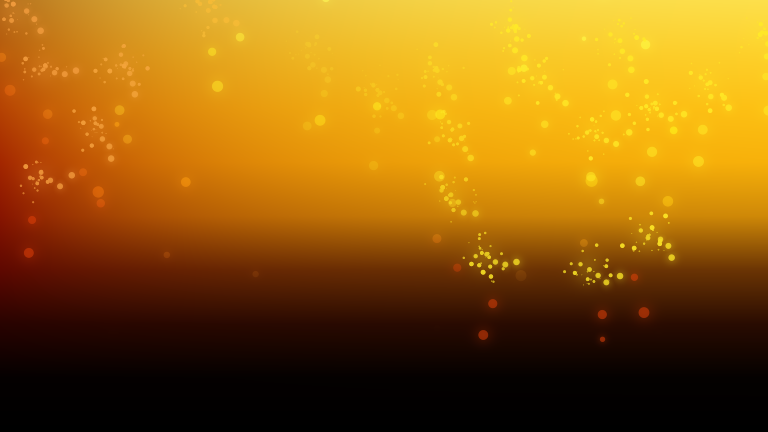
Write a WebGL 2 fragment shader that draws this background.

```glsl
#version 300 es
precision highp float;
// Amber dusk: two vertical colour ramps blended from left to right, under swarms of
// glowing sparks. Each swarm scatters fine dust, trails larger beads and drops embers;
// a sparse jittered grid adds faint loose lights between them.
uniform vec2 u_resolution;
out vec4 outColor;

const int STOPS = 9;
const vec3 GOLD_RAMP[STOPS] = vec3[](
    vec3(0.0), vec3(.015, .003, 0), vec3(.16, .045, .003), vec3(.42, .21, .015),
    vec3(.82, .55, .03), vec3(.98, .71, .04), vec3(1, .77, .08), vec3(1, .83, .17),
    vec3(1, .89, .30));
const vec3 RUST_RAMP[STOPS] = vec3[](
    vec3(0.0), vec3(.015, 0, 0), vec3(.16, .01, 0), vec3(.37, .03, 0),
    vec3(.53, .08, 0), vec3(.64, .15, 0), vec3(.71, .26, .01), vec3(.72, .35, .04),
    vec3(.70, .42, .10));
const float BLEND_RATE = 3.5;    // how fast rust gives way to gold

// Swarm centres, in canvas heights
const int SWARMS = 21;
const vec2 SWARM[SWARMS] = vec2[](
    vec2(.03, .97), vec2(.10, .84), vec2(.28, .85), vec2(.22, .70), vec2(.09, .59),
    vec2(.48, .98), vec2(.72, .88), vec2(.88, .79), vec2(1.01, .84), vec2(1.05, .70),
    vec2(1.04, .55), vec2(1.12, .40), vec2(1.36, .375), vec2(1.50, .455), vec2(1.25, .81),
    vec2(1.185, .935), vec2(1.435, .91), vec2(1.38, .695), vec2(1.51, .755),
    vec2(1.635, .805), vec2(1.76, .92));
const int DUST = 24;
const int BEADS = 5;
const int EMBERS = 2;
const float SWARM_SPREAD = .065;
const float SWARM_REACH = .26;   // nothing of a swarm lies beyond this distance
const float TAIL_ANGLE = -.7;
const float LOOSE_CELL = .16;
const float LOOSE_CHANCE = .4;
const vec3 PEACH = vec3(.96, .62, .25);
const vec3 LEMON = vec3(1, .92, .15);
const vec3 EMBER_RED = vec3(.88, .25, .03);

float hash(vec2 p) {
    vec3 q = fract(p.xyx * vec3(.1031, .1030, .0973));
    q += dot(q, q.yzx + 33.33);
    return fract((q.x + q.y) * q.z);
}

vec2 hash2(vec2 p) {
    return vec2(hash(p), hash(p + 57.3));
}

vec3 backdrop(vec2 uv) {
    float s = clamp(uv.y, 0.0, .999) * float(STOPS - 1);
    int i = int(s);
    vec3 gold = mix(GOLD_RAMP[i], GOLD_RAMP[i + 1], fract(s));
    vec3 rust = mix(RUST_RAMP[i], RUST_RAMP[i + 1], fract(s));
    return mix(rust, gold, 1.0 - exp(-BLEND_RATE * uv.x));
}

// Antialiased disc coverage
float disc(vec2 p, float radius, float pixel) {
    return 1.0 - smoothstep(radius - pixel * .6, radius + pixel * .6, length(p));
}

// Disc with a soft halo around it
float orb(vec2 p, float radius, float pixel) {
    return .75 * disc(p, radius, pixel) + .25 * exp(-dot(p, p) / (radius * radius * 4.0));
}

vec3 addSwarm(vec3 color, vec2 p, float id, float pixel) {
    float d2 = dot(p, p);
    float light = .16 * exp(-d2 / .0012);

    // Fine dust, denser toward the centre
    for (int k = 0; k < DUST; k++) {
        vec2 h = hash2(vec2(id * 7.0 + 3.0, float(k) * 5.0 + 1.0));
        float size = hash(vec2(float(k) + 11.0, id + 23.0));
        float angle = h.x * 6.2832;
        vec2 at = SWARM_SPREAD * h.y * vec2(cos(angle), sin(angle));
        float radius = mix(.0015, .006, size * size);
        light = max(light, mix(.4, .9, size) * disc(p - at, radius, pixel));
    }
    // Trail of larger beads
    float heading = TAIL_ANGLE + (hash(vec2(id, 91.0)) - .5) * 1.2;
    vec2 along = vec2(cos(heading), sin(heading));
    for (int k = 0; k < BEADS; k++) {
        float t = float(k) / float(BEADS - 1);
        float jitter = hash(vec2(id + 5.0, float(k) + 40.0)) - .5;
        vec2 at = along * mix(-.02, .075, t) + vec2(-along.y, along.x) * jitter * .035;
        light = max(light, .8 * orb(p - at, mix(.005, .0075, t), pixel));
    }
    vec2 center = SWARM[int(id)];
    float strength = mix(.4, 1.0, smoothstep(.12, .35, abs(center.x - .8)));
    vec3 tint = mix(PEACH, LEMON, smoothstep(.1, 1.0, center.x));
    color = mix(color, tint, light * strength);

    // Embers falling beneath the swarm
    for (int k = 0; k < EMBERS; k++) {
        vec2 h = hash2(vec2(id + 61.0, float(k) * 9.0 + 17.0));
        vec2 at = vec2((h.x - .5) * .07, -.09 - .07 * float(k) - .02 * h.y);
        vec3 hot = mix(EMBER_RED, LEMON, smoothstep(.15, .65, color.g));
        color = mix(color, hot, .6 * strength * orb(p - at, mix(.006, .013, h.y), pixel));
    }
    return color;
}

vec3 addLooseLights(vec3 color, vec2 p, float pixel) {
    vec2 cell = floor(p / LOOSE_CELL);
    vec2 at = (cell + mix(vec2(.25), vec2(.75), hash2(cell + 13.0))) * LOOSE_CELL;
    float size = hash(cell + 29.0);
    float present = step(hash(cell + 71.0), LOOSE_CHANCE) * smoothstep(.2, .45, p.y);
    vec3 tint = min(color * 1.25 + vec3(.08, .08, .03), 1.0);
    return mix(color, tint, .6 * present * orb(p - at, mix(.005, .014, size), pixel));
}

void main() {
    vec2 p = gl_FragCoord.xy / u_resolution.y;
    float pixel = 1.0 / u_resolution.y;
    vec3 color = addLooseLights(backdrop(gl_FragCoord.xy / u_resolution), p, pixel);
    for (int i = 0; i < SWARMS; i++) {
        vec2 local = p - SWARM[i];
        if (length(local) < SWARM_REACH) color = addSwarm(color, local, float(i), pixel);
    }
    outColor = vec4(color, 1.0);
}
```
